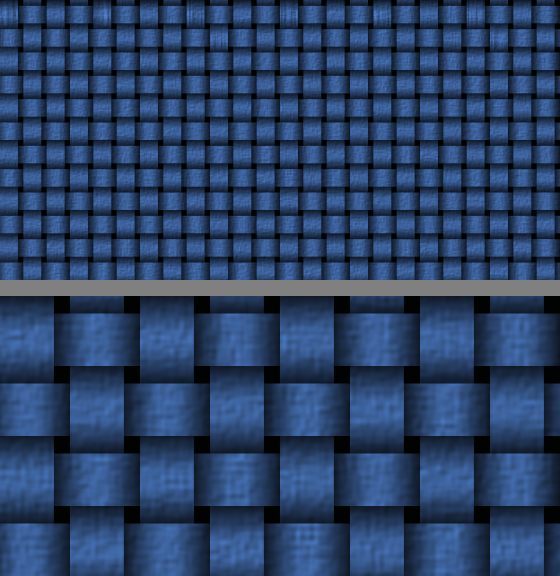
Top, the full canvas; bottom, a detail of the centre.
Write a Shadertoy shader that draws this pattern.

```glsl
// Plain weave of blue fabric bands over black, 12 rows high.
// Each band alternates over and under its neighbours and darkens where
// it dips below; thread noise, lit as relief, gives the cloth grain.

#define ROWS 12.0
#define HALF_BAND vec2(0.385, 0.375)    // half widths: upright, level band
#define CLOTH vec3(0.236, 0.382, 0.612)
#define BACKGROUND vec3(0.004, 0.006, 0.008)
#define PLATEAU 0.20                    // evenly lit share of a band segment
#define END_SHADE 0.25                  // brightness where a band dips under
#define GRAIN 0.34
#define STREAK 0.55

float hash(vec2 p) {
    vec3 q = fract(p.xyx * 0.1031);
    q += dot(q, q.yzx + 33.33);
    return fract((q.x + q.y) * q.z);
}

float valueNoise(vec2 p) {
    vec2 cell = floor(p), f = fract(p);
    f = f * f * (3.0 - 2.0 * f);
    float low = mix(hash(cell), hash(cell + vec2(1, 0)), f.x);
    float high = mix(hash(cell + vec2(0, 1)), hash(cell + vec2(1, 1)), f.x);
    return mix(low, high, f.y);
}

// Height of the fine cloth: crossing threads plus small lumps
float clothHeight(vec2 p) {
    return 0.4 * valueNoise(p * vec2(15.0, 5.0))
         + 0.4 * valueNoise(p * vec2(5.0, 15.0) + 41.0)
         + 0.4 * valueNoise(p * 11.0 + 87.0);
}

// Relief lit from the upper left
float clothGrain(vec2 p) {
    return clothHeight(p) - clothHeight(p + vec2(-0.05, 0.05));
}

// Brightness along a segment, from its crest (0) to its hidden end (1)
float segmentShade(float t) {
    return mix(1.0, END_SHADE, clamp((t - PLATEAU) / (1.0 - PLATEAU), 0.0, 1.0));
}

// Upright streaks on some segments of the top two rows
float streaks(vec2 p, vec2 crossing) {
    float fromTop = ROWS - 1.0 - crossing.y;
    float worn = fromTop < 0.5 ? step(mod(crossing.x, 4.0), 0.5)
                               : 0.6 * step(mod(crossing.x + 3.0, 12.0), 0.5);
    worn *= step(fromTop, 1.5);
    return worn * (valueNoise(vec2(p.x * 14.0, p.y * 0.8)) - 0.5);
}

void mainImage(out vec4 fragColor, in vec2 fragCoord) {
    vec2 p = fragCoord / iResolution.y * ROWS;
    float pixel = ROWS / iResolution.y;

    // Nearest crossing and the offset from its centre
    vec2 q = p - HALF_BAND;
    vec2 crossing = floor(q + 0.5);
    vec2 offset = abs(q - crossing);
    bool levelOnTop = mod(crossing.x + crossing.y, 2.0) < 0.5;

    // Distance from each band's crest, as a share of its visible half length
    float levelRun = levelOnTop ? offset.x : 1.0 - offset.x;
    float uprightRun = levelOnTop ? 1.0 - offset.y : offset.y;
    float levelShade = segmentShade(levelRun / (1.0 - HALF_BAND.x));
    float uprightShade = segmentShade(uprightRun / (1.0 - HALF_BAND.y));

    // Band coverage with smoothed edges: x upright, y level
    vec2 cover = clamp((HALF_BAND - offset) / pixel + 0.5, 0.0, 1.0);

    // Cloth surface
    float grain = 1.0 + GRAIN * clothGrain(p);
    vec3 level = CLOTH * levelShade * grain;
    vec3 upright = CLOTH * uprightShade * (grain + STREAK * streaks(p, crossing));

    // Lower band first, then the one crossing over it
    vec3 color = BACKGROUND;
    if (levelOnTop) {
        color = mix(color, upright, cover.x);
        color = mix(color, level, cover.y);
    } else {
        color = mix(color, level, cover.y);
        color = mix(color, upright, cover.x);
    }
    fragColor = vec4(color, 1.0);
}
```
